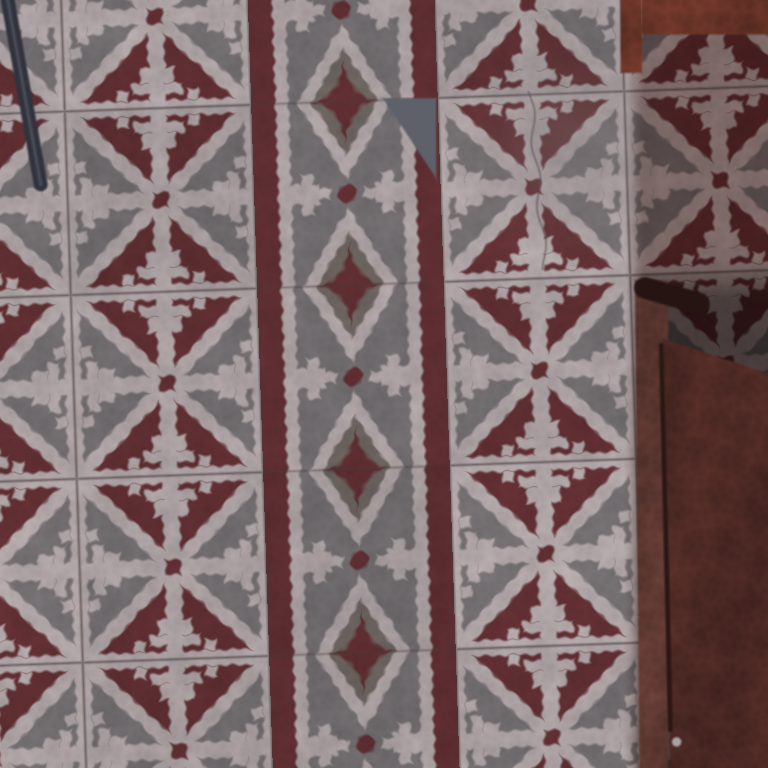
A three.js fragment shader for this pattern:

```glsl
// Worn encaustic floor: rosette tiles on both sides of a red-edged strip of diamonds.
// A slightly turned lattice is folded per tile and painted with distance functions;
// cellular mottling, cracks, a patch and the wooden surround are laid on top.
#define TILE 0.2422
#define AXIS_U vec2(0.2428, -0.0087)
#define AXIS_V vec2(0.0078, 0.2392)
#define ORIGIN vec2(0.2096, 0.2604)
#define SOFT 0.011
#define WOBBLE 0.005
#define WEAR 0.16
#define CREAM vec3(0.67, 0.63, 0.635)
#define GREY vec3(0.44, 0.42, 0.43)
#define RED vec3(0.37, 0.18, 0.195)
#define WOOD vec3(0.30, 0.16, 0.14)

varying vec2 vUv;

float hash(vec2 p) {
  return fract(sin(dot(p, vec2(127.1, 311.7))) * 4375.85);
}

// Distance to the nearest scattered point
float cellular(vec2 p) {
  vec2 cell = floor(p);
  float nearest = 2.0;
  for (int j = -1; j <= 1; j++)
    for (int i = -1; i <= 1; i++) {
      vec2 c = cell + vec2(float(i), float(j));
      nearest = min(nearest, distance(p, c + vec2(hash(c), hash(c + 19.3))));
    }
  return nearest;
}

float fill(float d) { return 1.0 - smoothstep(-SOFT, SOFT, d); }
float fillCanvas(float d) { return fill(d / TILE); }

float box(vec2 p, vec2 center, vec2 halfSize) {
  vec2 d = abs(p - center) - halfSize;
  return max(d.x, d.y);
}

float segment(vec2 p, vec2 a, vec2 b) {
  vec2 ab = b - a;
  return length(p - a - ab * clamp(dot(p - a, ab) / dot(ab, ab), 0.0, 1.0));
}

// Eight-part rosette: red above and below, grey at the sides
vec3 rosette(vec2 t) {
  vec2 a = abs(t);
  float r = max(a.x, a.y), s = min(a.x, a.y);
  vec2 f = vec2(s, r);
  float ornament = s - 0.045;
  ornament = min(ornament, box(f, vec2(0.0, 0.325), vec2(0.09, 0.045)));
  ornament = min(ornament, box(f, vec2(0.0, 0.395), vec2(0.135, 0.03)));
  ornament = min(ornament, box(f, vec2(0.19, 0.43), vec2(0.03, 0.03)));
  float field = max(r - 0.457, 0.038 - (r - s) * 0.707);
  field = max(field, -ornament);
  vec3 ink = a.y > a.x ? RED : GREY;
  vec3 col = mix(CREAM, ink, fill(field));
  return mix(col, RED, fill(r - 0.04));
}

// Diamond strip with pointed stars, side buds and red borders
vec3 diamondStrip(vec2 t) {
  vec2 a = abs(t);
  vec3 col = mix(CREAM, GREY, fill(a.x - 0.30));
  float bud = box(a, vec2(0.24, 0.0), vec2(0.09, 0.055));
  bud = min(bud, box(a, vec2(0.215, 0.0), vec2(0.032, 0.11)));
  bud = min(bud, box(a, vec2(0.16, 0.0), vec2(0.07, 0.028)));
  col = mix(col, CREAM, fill(bud) * step(a.x, 0.33));
  col = mix(col, RED, fill(length(t) - 0.05));
  vec2 d = vec2(a.x, 0.5 - a.y);
  col = mix(col, CREAM, fill((d.x / 0.255 + d.y / 0.42 - 1.0) * 0.22));
  col = mix(col, GREY * vec3(0.95, 0.92, 0.86), fill((d.x / 0.18 + d.y / 0.29 - 1.0) * 0.155));
  float star = pow(d.x / 0.165, 0.62) + pow(d.y / 0.225, 0.62) - 1.0;
  col = mix(col, RED, fill(star * 0.09));
  return mix(col, RED, fill(0.37 - a.x));
}

void main() {
  vec2 p = vec2(vUv.x, 1.0 - vUv.y);
  vec2 d = p - ORIGIN;
  float area = AXIS_U.x * AXIS_V.y - AXIS_U.y * AXIS_V.x;
  vec2 q = vec2(d.x * AXIS_V.y - d.y * AXIS_V.x, AXIS_U.x * d.y - AXIS_U.y * d.x) / area;
  vec2 id = floor(q + 0.5), t = q - id;
  float mottle = cellular(p * 24.0) * 0.6 + cellular(p * 85.0) * 0.4 - 0.45;

  // Tiles with uneven printed edges
  vec2 w = t + WOBBLE * (sin(q.yx * 88.0) + 0.6 * sin(q.yx * 37.0 + id));
  vec3 col = id.x == 1.0 ? diamondStrip(w) : rosette(w);
  col *= 1.0 + (hash(id) - 0.5) * 0.07 + mottle * WEAR;

  // Joints, fainter across the strip
  float joint = 0.5 - max(abs(t.x), abs(t.y));
  col = mix(col, vec3(0.28, 0.23, 0.23), fill(joint - 0.005) * (id.x == 1.0 ? 0.45 : 0.7));

  // Dull film, broken cement patch and crack
  float film = exp(-dot((p - vec2(0.74, 0.19)) * 10.0, (p - vec2(0.74, 0.19)) * 10.0));
  col = mix(col, vec3(0.46, 0.43, 0.44), film * 0.35);
  float patchEdge = max(max(p.x - 0.568, 0.128 - p.y), (p.y - 0.13 - (p.x - 0.5) * 1.5) * 0.55);
  col = mix(col, vec3(0.37, 0.38, 0.41), fillCanvas(patchEdge));
  vec2 bent = p + vec2(0.004 * sin(p.y * 75.0), 0.0);
  col = mix(col, vec3(0.34, 0.31, 0.32), 0.65 * fillCanvas(segment(bent, vec2(0.69, 0.12), vec2(0.71, 0.35)) - 0.001));

  // Shaded recess and wooden surround
  col *= mix(vec3(1.0), vec3(0.72, 0.65, 0.63), smoothstep(0.81, 0.84, p.x));
  col *= 1.0 - 0.4 * smoothstep(0.82, 0.85, p.x) * smoothstep(0.33, 0.40, p.y);
  vec3 wood = WOOD * (1.0 + mottle * 0.35 + 0.06 * sin(p.x * 30.0 + p.y * 9.0));
  float lintel = min(max(0.835 - p.x, p.y - 0.045), box(p, vec2(0.822, 0.0), vec2(0.014, 0.095)));
  col = mix(col, wood * vec3(1.35, 1.25, 1.1), fillCanvas(lintel));
  float jamb = max(max(0.823 + 0.01 * p.y - p.x, p.x - 0.87), 0.365 - p.y);
  col = mix(col, wood * vec3(1.2, 1.35, 1.35), fillCanvas(jamb));
  col = mix(col, WOOD * 0.5, fillCanvas(segment(p, vec2(0.84, 0.375), vec2(0.91, 0.395)) - 0.014));
  float panel = max(0.855 + 0.018 * p.y - p.x, 0.44 + (p.x - 0.86) * 0.33 - p.y);
  col = mix(col, wood, fillCanvas(panel));
  col = mix(col, WOOD * 0.55, fillCanvas(segment(p, vec2(0.861, 0.45), vec2(0.873, 0.95)) - 0.003));
  col = mix(col, CREAM, fillCanvas(distance(p, vec2(0.881, 0.966)) - 0.006));

  // Dark rod resting on the floor
  float rod = segment(p, vec2(0.01, 0.0), vec2(0.053, 0.24));
  col = mix(col, vec3(0.19, 0.20, 0.24) + 0.1 * fillCanvas(rod - 0.002), fillCanvas(rod - 0.009));
  gl_FragColor = vec4(col, 1.0);
}
```
